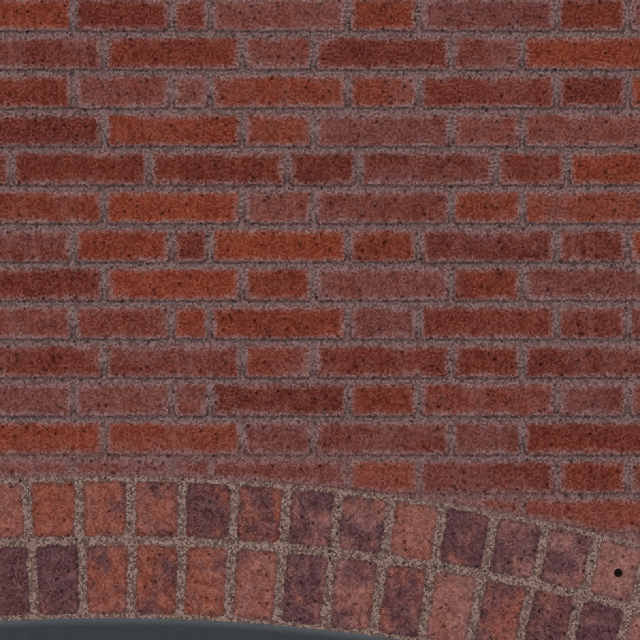
This texture is drawn by a Shadertoy shader. Its source:

```glsl
// Weathered red brick wall in Flemish bond above a shallow two-ring brick arch.

// Wall layout, in canvas heights
const float FIRST_JOINT = 0.0527;   // top edge to first bed joint
const float COURSE = 0.0602;
const float STRETCHER = 0.2155;
const float HEADER = 0.111;
const float ODD_START = 0.163;
const float EVEN_START = 0.328;
const float SHIFTED_START = 0.233;
const float SHIFTED_ROW = 4.0;
const vec2 LEFT_JOINTS = vec2(0.1146, 0.268);
const float WALL_GAP = 0.0055;      // half the mortar width

// Arch layout
const float OUTER_R = 3.333;
const float MIDDLE_R = 3.2335;
const float INNER_R = 3.112;
const vec2 ARCH_CENTER = vec2(0.169, 0.2552 - OUTER_R);
const vec2 RING_PITCH = vec2(0.0807, 0.0771);   // outer, inner
const vec2 RING_START = vec2(-0.1263, -0.1172);
const float ARCH_GAP = 0.0068;

// Colours
const vec3 DEEP_RED = vec3(0.37, 0.18, 0.155);
const vec3 ORANGE_RED = vec3(0.48, 0.225, 0.16);
const vec3 DUSTY_RED = vec3(0.43, 0.275, 0.265);
const vec3 MORTAR = vec3(0.40, 0.315, 0.305);
const vec3 FROST = vec3(0.51, 0.405, 0.41);
const vec3 SOOT = vec3(0.25, 0.18, 0.18);
const vec3 PLUM = vec3(0.32, 0.215, 0.235);
const vec3 TERRACOTTA = vec3(0.50, 0.275, 0.225);
const vec3 PINK = vec3(0.52, 0.36, 0.34);
const vec3 ARCH_MORTAR = vec3(0.46, 0.375, 0.345);
const vec3 SLATE = vec3(0.23, 0.24, 0.25);

float hash(vec2 p) {
    return fract(sin(dot(p, vec2(127.1, 311.7))) * 43758.5);
}

// Cellular noise: x = distance to nearest seed, y = random value of that seed
vec2 cellular(vec2 p) {
    vec2 cell = floor(p), best = vec2(9.0, 0.0);
    for (int j = -1; j <= 1; j++)
    for (int i = -1; i <= 1; i++) {
        vec2 c = cell + vec2(i, j);
        float d = length(c + vec2(hash(c), hash(c + 57.3)) - p);
        if (d < best.x) best = vec2(d, hash(c + 19.7));
    }
    return best;
}

// Layered, rotated sines, roughly -1 to 1
float waves(vec2 p) {
    float sum = 0.0, amp = 0.5;
    for (int i = 0; i < 5; i++) {
        p = mat2(0.8, 0.6, -0.6, 0.8) * p * 1.7 + 1.3;
        sum += amp * sin(p.x + 1.5 * sin(p.y)) * cos(0.7 * p.y + sum);
        amp *= 0.72;
    }
    return sum;
}

float roundedBox(vec2 p, vec2 halfSize, float radius) {
    vec2 q = abs(p) - halfSize + radius;
    return length(max(q, 0.0)) + min(max(q.x, q.y), 0.0) - radius;
}

// Left and right joints of the brick that holds x
vec2 brickSpan(float x, float row) {
    bool closers = mod(row, 2.0) < 0.5 && row != SHIFTED_ROW;
    float start = closers ? EVEN_START : (row == SHIFTED_ROW ? SHIFTED_START : ODD_START);
    if (x >= start) {
        float period = STRETCHER + HEADER;
        float left = start + period * floor((x - start) / period);
        float joint = left + STRETCHER;
        return x < joint ? vec2(left, joint) : vec2(joint, left + period);
    }
    if (closers) {
        if (x > LEFT_JOINTS.y) return vec2(LEFT_JOINTS.y, start);
        return x > LEFT_JOINTS.x ? LEFT_JOINTS : vec2(-0.1, LEFT_JOINTS.x);
    }
    float left = start - STRETCHER * ceil((start - x) / STRETCHER);
    return vec2(left, left + STRETCHER);
}

vec3 wallColor(vec2 p, float aboveArch, float grain, float blotch, float aa) {
    float depth = (1.0 - p.y - FIRST_JOINT) / COURSE;
    float row = floor(depth) + 1.0;
    vec2 span = brickSpan(p.x, row);
    vec2 local = vec2(p.x - 0.5 * (span.x + span.y), (0.5 - fract(depth)) * COURSE);
    vec2 halfSize = 0.5 * vec2(span.y - span.x, COURSE) - WALL_GAP;
    float d = roundedBox(local, halfSize, 0.005) + 0.0016 * waves(p * 90.0);
    d = max(d, 0.005 - aboveArch);

    vec2 id = vec2(floor(span.x * 50.0), row);
    vec3 brick = mix(DEEP_RED, ORANGE_RED, clamp(hash(id) + 0.25 * blotch, 0.0, 1.0));
    brick = mix(brick, DUSTY_RED, 0.75 * smoothstep(0.3, 1.0, hash(id + 8.1) + 0.3 * blotch));
    brick *= 1.0 + 0.08 * waves(p * 70.0);

    // Pale salts on the rims, a dark shadow line under each brick
    float rim = smoothstep(-0.011, 0.001, d + 0.004 * blotch);
    brick = mix(brick, FROST, rim * (0.4 + 0.45 * grain));
    vec3 mortar = mix(MORTAR, FROST, 0.5 * grain);
    float shade = smoothstep(0.004, 0.0, abs(d - 0.002)) * smoothstep(0.0, -0.02, local.y);
    vec3 col = mix(brick, mortar, smoothstep(-aa, aa, d));
    col = mix(col, SOOT, 0.6 * shade);
    return mix(col, DUSTY_RED * 1.06, 0.45 * smoothstep(0.1, 0.0, aboveArch));
}

vec3 archColor(vec2 p, vec2 polar, float grain, float blotch, float aa) {
    bool outer = polar.y > MIDDLE_R;
    vec2 radii = outer ? vec2(MIDDLE_R, OUTER_R) : vec2(INNER_R, MIDDLE_R);
    float pitch = outer ? RING_PITCH.x : RING_PITCH.y;
    float along = polar.x * 0.5 * (radii.x + radii.y) - (outer ? RING_START.x : RING_START.y);
    float index = floor(along / pitch);
    vec2 local = vec2(along - (index + 0.5) * pitch, polar.y - 0.5 * (radii.x + radii.y));
    vec2 halfSize = 0.5 * vec2(pitch, radii.y - radii.x) - ARCH_GAP;
    float d = roundedBox(local, halfSize, 0.009) + 0.0025 * waves(p * 60.0);

    vec2 id = vec2(index, outer ? 41.0 : 73.0);
    vec3 brick = mix(TERRACOTTA, PINK, clamp(hash(id) * 0.6 + 0.4 * p.x + 0.3 * blotch, 0.0, 1.0));
    float stain = hash(id + 3.7) + 0.55 * waves(p * 28.0 + index);
    brick = mix(brick, PLUM, 0.85 * smoothstep(0.25, 0.95, stain));
    brick *= 1.0 + 0.12 * waves(p * 85.0);
    brick = mix(brick, SOOT, 0.35 * smoothstep(-0.008, 0.0, d));
    return mix(brick, ARCH_MORTAR * (0.85 + 0.3 * grain), smoothstep(-aa, aa, d));
}

void mainImage(out vec4 fragColor, in vec2 fragCoord) {
    vec2 p = fragCoord / iResolution.y;
    float pixel = 1.0 / iResolution.y;
    float aa = max(pixel, 0.0018);
    float grain = cellular(p * 300.0).y;
    float blotch = waves(p * 24.0);

    vec2 fromCenter = p - ARCH_CENTER;
    vec2 polar = vec2(atan(fromCenter.x, fromCenter.y), length(fromCenter));
    float aboveArch = polar.y - OUTER_R;

    vec3 wall = wallColor(p, aboveArch, grain, blotch, aa);
    vec3 arch = archColor(p, polar, grain, blotch, aa);
    vec3 col = mix(arch, wall, smoothstep(-aa, aa, aboveArch));

    // Surface grain, pits and one drilled hole
    vec2 pit = cellular(p * 75.0);
    col *= 1.0 - 0.3 * smoothstep(0.3, 0.1, pit.x) * step(0.8, pit.y);
    col += 0.11 * (grain - 0.5);
    col = mix(col, SOOT * 0.4, smoothstep(0.008, 0.005, length(p - vec2(0.966, 0.105))));

    // Shadowed opening with a paler lip
    float below = INNER_R - polar.y;
    vec3 opening = SLATE * (1.0 + 0.35 * smoothstep(0.014, 0.002, below)) + 0.02 * (grain - 0.5);
    col = mix(col, opening, smoothstep(-aa, aa, below));
    fragColor = vec4(col, 1.0);
}
```
